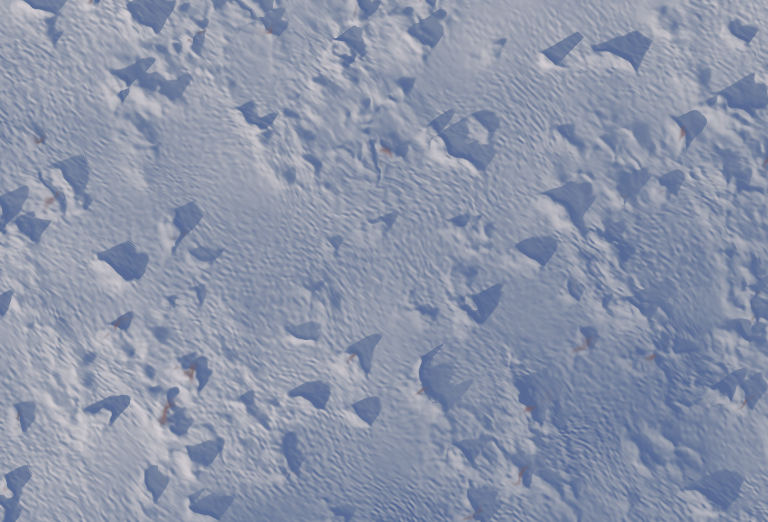
This texture is drawn by a Shadertoy shader. Its source:

```glsl
const vec2 toSun = vec2(-0.77, -0.64);

float hash(vec2 p) {
    return fract(sin(dot(p, vec2(127.1, 311.7))) * 43758.5453);
}

float noise(vec2 p) {
    vec2 i = floor(p), f = fract(p);
    f = f * f * (3.0 - 2.0 * f);
    return mix(mix(hash(i), hash(i + vec2(1, 0)), f.x),
               mix(hash(i + vec2(0, 1)), hash(i + vec2(1, 1)), f.x), f.y);
}

vec2 noise2(vec2 p) {
    return vec2(noise(p), noise(p + 37.3)) - 0.5;
}

// Axes across and along the sunlight
vec2 sunAxes(vec2 p) {
    return vec2(dot(p, vec2(-toSun.y, toSun.x)), -dot(p, toSun));
}

// Scattered drifts, steep on the lee side: x = height, y = bare streak
vec2 drifts(vec2 p) {
    p += 0.05 * noise2(p * 15.0) + 0.026 * noise2(p * 38.0) + 0.008 * noise2(p * 90.0);
    vec2 home = floor(p / 0.12), result = vec2(0.0);
    for (int y = -1; y <= 1; y++)
    for (int x = -1; x <= 1; x++) {
        vec2 cell = home + vec2(x, y);
        float kind = hash(cell + 9.7);
        if (hash(cell + 5.1) < 0.2) continue;
        vec2 centre = (cell + vec2(hash(cell), hash(cell + 2.3))) * 0.12;
        vec2 d = sunAxes(p - centre);
        float along = d.y + d.x * (kind - 0.5) + 5.0 * d.x * d.x;
        float size = mix(0.35, 1.15, hash(cell + 7.9));
        float span = d.x * d.x / (0.0009 * size);
        span = exp(-span * (0.4 + span));
        float lee = along < 0.0 ? 0.0009 : 0.00008;
        result.x = max(result.x, 0.024 * size * span * exp(-along * along / lee));
        float streak = exp(-d.x * d.x / 0.00002 - d.y * d.y / 0.0003);
        result.y = max(result.y, streak * step(0.6, kind));
    }
    return result;
}

// Broad swells, drifts and clusters of rounded lumps
float terrain(vec2 p) {
    vec2 drift = drifts(p);
    float clusters = smoothstep(0.45, 0.8, noise(vec2(p.x * 11.0 + p.y * 3.0, p.y * 7.0)));
    clusters = clamp(clusters + 22.0 * drift.x, 0.0, 1.0);
    vec2 q = sunAxes(p + 0.024 * noise2(p * 24.0 + 11.0) + 0.01 * noise2(p * 60.0));
    float mound = noise(q * vec2(24, 34)), knob = noise(q * vec2(52, 66) + 8.0);
    float lumps = 0.017 * mound * mound + 0.009 * knob * knob;
    return drift.x + clusters * lumps + 0.018 * noise(p * 5.0);
}

// Fine wind ripples with short wavering crests
float ripples(vec2 p) {
    vec2 q = p + 0.04 * noise2(p * 8.0) + 0.006 * noise2(p * 50.0);
    q = sunAxes(q);
    q = vec2(q.x + 0.25 * q.y, q.y - 0.25 * q.x);
    float strength = 0.2 + 1.1 * noise(p * 8.0 + 60.0);
    return strength * (0.0038 * noise(q * vec2(85, 165)) + 0.0022 * noise(p * 120.0));
}

// Long soft shadows under a low sun
float castShadow(vec2 p, float ground) {
    float cover = -1.0;
    for (int i = 0; i < 20; i++) {
        float reach = 0.004 + 0.0038 * float(i);
        cover = max(cover, terrain(p + toSun * reach) - ground - 0.37 * reach);
    }
    return smoothstep(-0.0005, 0.004, cover);
}

void mainImage(out vec4 fragColor, in vec2 fragCoord) {
    vec2 p = fragCoord / iResolution.y;
    float aspect = iResolution.x / iResolution.y;
    float ground = terrain(p);

    // Slope towards the sun
    float slope = (ground - terrain(p + toSun * 0.0025)) / 0.0025;
    slope += (ripples(p) - ripples(p + toSun * 0.0025)) / 0.0025;
    float light = 0.595 + 0.26 * slope / (1.0 + 0.75 * abs(slope));

    // Uneven haze, dimmer towards the lower right
    light += 0.12 * (noise(p * 4.0 + 20.0) - 0.5) + 0.07 * (noise(p * 12.0) - 0.5);
    light -= 0.12 * smoothstep(0.8, 1.8, p.x / aspect + 1.0 - p.y);
    float shade = 0.4 + 0.1 * (noise(p * 16.0) - 0.5) + 0.08 * slope / (1.0 + abs(slope));
    light = mix(light, shade, 0.9 * castShadow(p, ground));

    // Blue shadow to pale warm snow
    float t = clamp((light - 0.38) / 0.38, -0.1, 1.2);
    vec3 snow = mix(vec3(0.38, 0.45, 0.60), vec3(0.76, 0.75, 0.78), t);
    snow.b -= 0.07 * t * (1.0 - t);

    // Rusty ground showing in short streaks
    float bare = drifts(p).y * smoothstep(0.3, 0.65, noise(p * 70.0));
    fragColor = vec4(mix(snow, vec3(0.46, 0.37, 0.40), 0.75 * bare), 1.0);
}
```
